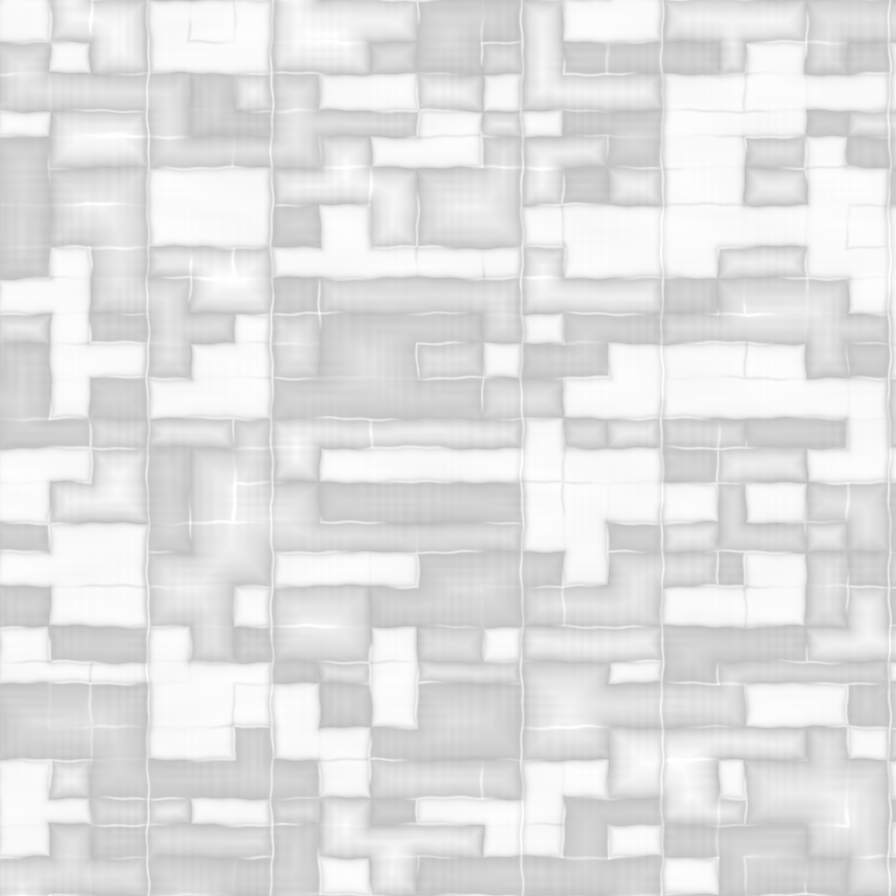
This texture map is drawn by a Shadertoy shader. Its source:

```glsl
// Pale patchwork of merged rectangular plates on an uneven grid.
// Cells merge into patches with one of four tones; the distance to the nearest
// patch of another tone gives soft dark borders, with thin light ridges on them.

const vec2 GRID = vec2(19.0, 26.0);   // columns and rows across the canvas

float hash(vec2 p) {
    vec3 q = fract(vec3(p.xyx) * vec3(0.1031, 0.1030, 0.0973));
    q += dot(q, q.yzx + 33.33);
    return fract((q.x + q.y) * q.z);
}

// Jittered grid lines: lower left corner of a cell, in canvas units
vec2 corner(vec2 cell) {
    vec2 jitter = vec2(hash(vec2(cell.x + 40.0, 7.0)), hash(vec2(83.0, cell.y + 60.0)));
    return (cell + 0.5 * (jitter - 0.5)) / GRID;
}

// Some column lines are grooves that run the full height
bool isGroove(float column) {
    return mod(column * 7.0, 19.0) < 4.5;
}

// Walk left or down to the root cell of the patch
vec2 patchRoot(vec2 cell) {
    for (int i = 0; i < 3; i++) {
        float h = hash(cell + 31.0);
        if (h < 0.4 && !isGroove(cell.x)) cell.x -= 1.0;
        else if (h > 0.86) cell.y -= 1.0;
        else break;
    }
    return cell;
}

// Tone level: 0 dark grey, 1 grey, 2 light grey, 3 white
float toneLevel(vec2 root) {
    float h = hash(root * 1.7 + 112.0);
    return step(0.22, h) + step(0.45, h) + step(0.66, h);
}

float boxDistance(vec2 p, vec2 lo, vec2 hi) {
    return length(max(max(lo - p, p - hi), 0.0));
}

float line(float d, float width) {
    return exp(-d * d / (width * width));
}

void mainImage(out vec4 fragColor, in vec2 fragCoord) {
    vec2 uv = fragCoord / iResolution.y;

    // Slightly wavy edges
    vec2 p = uv + 0.0011 * sin(uv.yx * vec2(61.0, 47.0) + 2.0 * sin(uv * 29.0))
                + 0.0006 * sin(uv.yx * 173.0 + uv * 90.0);

    // Cell that holds this point
    vec2 cell = floor(p * GRID);
    cell -= vec2(lessThan(p, corner(cell)));
    cell += vec2(greaterThanEqual(p, corner(cell + 1.0)));
    vec2 root = patchRoot(cell);
    float level = toneLevel(root);

    // Distances to other tones, to seams within a tone, and to grooves
    float edge = 0.065, seam = 0.065, groove = 1.0;
    for (int j = -2; j <= 2; j++)
    for (int i = -2; i <= 2; i++) {
        vec2 other = cell + vec2(i, j);
        vec2 lo = corner(other);
        vec2 otherRoot = patchRoot(other);
        float d = boxDistance(p, lo, corner(other + 1.0));
        if (toneLevel(otherRoot) != level) edge = min(edge, d);
        else if (otherRoot != root) seam = min(seam, d);
        if (isGroove(other.x)) groove = min(groove, abs(p.x - lo.x));
    }

    // Plate: dark at the border, rising slowly in grey and fast in white
    bool white = level > 2.5;
    float tone = white ? 0.982 : 0.84 + 0.065 * level;
    float rise = 1.0 - exp(-edge / (white ? 0.0028 : 0.0105));
    float v = mix(0.765, tone, rise);
    if (!white) v += 0.05 * smoothstep(0.015, 0.06, edge);

    // Broken light ridges on borders, faint seams inside merged plates
    float broken = smoothstep(-0.3, 0.9, sin(uv.x * 37.0 + 3.0 * sin(uv.y * 23.0))
                                       + 0.6 * sin(uv.y * 51.0 + uv.x * 17.0));
    v += 0.15 * broken * line(edge, 0.0015);
    v += (white ? -0.05 : 0.06) * (0.3 + broken) * line(seam, 0.0018);

    // Full height grooves with a light core
    v = mix(v, 0.78, (0.35 + 0.3 * broken) * line(groove, 0.005));
    v += 0.1 * line(groove, 0.0014);

    // Fine woven streaks and slow clouding
    vec2 weave = sin(uv * vec2(520.0, 470.0) + 2.0 * sin(uv * 87.0));
    vec2 fade = 0.5 + 0.5 * sin(uv.yx * 43.0 + 2.0 * sin(uv * 31.0));
    v += (white ? 0.003 : 0.008) * dot(weave, fade);
    v += 0.009 * sin(uv.x * 33.0 + 2.0 * sin(uv.y * 41.0)) * sin(uv.y * 57.0);

    fragColor = vec4(vec3(clamp(v, 0.0, 0.995)), 1.0);
}
```
